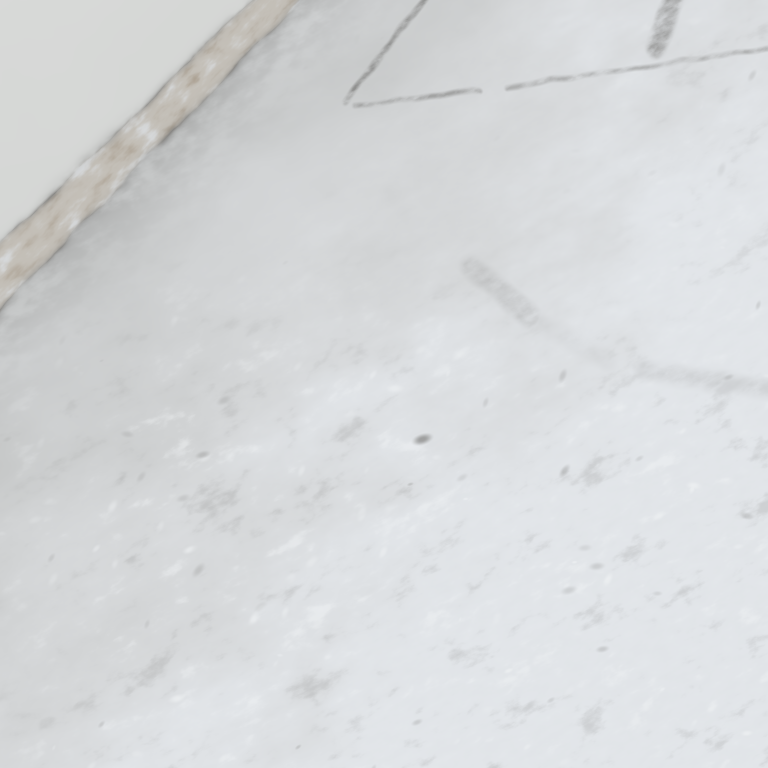
Give the GLSL for this texture, as a WebGL 1 fragment shader.

```glsl
precision highp float;
// Pale worn concrete floor with chalky scuffs, joint lines and a stained skirting board by a wall.
uniform vec2 u_resolution;

const vec3 FLOOR_LIGHT = vec3(0.885, 0.898, 0.912);
const vec3 FLOOR_MID = vec3(0.838, 0.846, 0.852);
const vec3 FLOOR_DIM = vec3(0.765, 0.772, 0.770);
const vec3 WALL = vec3(0.842, 0.848, 0.842);
const vec3 BOARD = vec3(0.765, 0.748, 0.718);
const vec3 STAIN = vec3(0.640, 0.590, 0.525);
const vec3 GRIME = vec3(0.540, 0.540, 0.535);
const vec3 CHALK = vec3(0.940, 0.950, 0.955);

vec2 hash2(vec2 p) {
  vec2 q = vec2(dot(p, vec2(127.1, 311.7)), dot(p, vec2(269.5, 183.3)));
  return fract(sin(q) * 43758.5);
}

float gradientNoise(vec2 p) {
  vec2 i = floor(p), f = fract(p);
  vec2 w = f * f * f * (f * (f * 6.0 - 15.0) + 10.0);
  vec2 e = vec2(1.0, 0.0);
  float a = dot(hash2(i) * 2.0 - 1.0, f);
  float b = dot(hash2(i + e) * 2.0 - 1.0, f - e);
  float c = dot(hash2(i + e.yx) * 2.0 - 1.0, f - e.yx);
  float d = dot(hash2(i + e.xx) * 2.0 - 1.0, f - e.xx);
  return mix(mix(a, b, w.x), mix(c, d, w.x), w.y);
}

float fbm(vec2 p) {
  float sum = 0.0, gain = 0.6;
  for (int i = 0; i < 4; i++) {
    sum += gain * gradientNoise(p);
    p = p * 2.03 + 17.3;
    gain *= 0.5;
  }
  return sum;
}

vec2 rotate(vec2 p, float angle) {
  float c = cos(angle), s = sin(angle);
  return vec2(c * p.x + s * p.y, c * p.y - s * p.x);
}

// Soft capsule from a to b
float stroke(vec2 p, vec2 a, vec2 b, float radius, float blur) {
  vec2 ab = b - a;
  float t = clamp(dot(p - a, ab) / dot(ab, ab), 0.0, 1.0);
  return 1.0 - smoothstep(radius - blur, radius + blur, length(p - a - ab * t));
}

// Soft ellipse, tilted by angle
float spot(vec2 p, vec2 radii, float angle) {
  return 1.0 - smoothstep(0.2, 1.4, length(rotate(p, angle) / radii));
}

// Sparse random specks, one candidate per grid cell
float specks(vec2 p, float cells, float size, float density, float seed) {
  vec2 q = rotate(p, 0.55) * cells;
  float cover = 0.0;
  for (int y = -1; y <= 1; y++) {
    for (int x = -1; x <= 1; x++) {
      vec2 cell = floor(q) + vec2(float(x), float(y));
      vec2 place = hash2(cell + seed), kind = hash2(cell + seed + 41.0);
      vec2 radii = size * cells * (0.4 + kind.y) * vec2(1.5, 0.75);
      float shape = spot(q - cell - place, radii, (place.x - 0.5) * 1.4);
      cover = max(cover, shape * step(kind.x, density) * (0.4 + 0.6 * place.y));
    }
  }
  return cover;
}

vec3 floorColor(vec2 p, float gap) {
  vec2 grain = rotate(p, 0.5) * vec2(1.0, 1.9);
  float cloud = fbm(grain * 4.0), patches = fbm(grain * 11.0 + 5.0);
  float fine = fbm(grain * 38.0 + 9.0);

  // Light grows towards the lower right
  float light = 0.50 + 0.72 * (p.x - 0.5) - 0.56 * (p.y - 0.5) + 0.4 * cloud + 0.2 * patches;
  vec3 color = mix(FLOOR_DIM, FLOOR_MID, smoothstep(-0.1, 0.45, light));
  color = mix(color, FLOOR_LIGHT, smoothstep(0.38, 0.75, light));
  color += 0.016 * fine;

  // Chalky and grimy patches, mostly in the lower half
  float worn = smoothstep(0.72, 0.38, p.y) * smoothstep(-0.15, 0.25, p.x);
  worn = max(worn, 0.6 * smoothstep(0.75, 0.95, p.x));
  float rough = patches + 0.6 * fine;
  color = mix(color, CHALK, 0.45 * worn * smoothstep(0.14, 0.45, rough));
  color = mix(color, GRIME, 0.22 * worn * smoothstep(0.12, 0.5, -rough));
  float cluster = worn * smoothstep(-0.15, 0.2, cloud + patches);
  color = mix(color, CHALK, 0.7 * cluster * specks(p, 26.0, 0.005, 0.34, 3.0));
  color = mix(color, GRIME, 0.3 * (0.15 + worn) * specks(p, 19.0, 0.005, 0.15, 71.0));

  // Joint lines, broken by wear
  vec2 w = p + 0.005 * vec2(gradientNoise(p * 30.0), gradientNoise(p * 30.0 + 8.0));
  float joint = stroke(w, vec2(0.56, 1.01), vec2(0.449, 0.867), 0.0035, 0.003);
  joint = max(joint, 0.75 * stroke(w, vec2(0.462, 0.862), vec2(0.625, 0.882), 0.003, 0.003));
  joint = max(joint, 0.6 * stroke(w, vec2(0.66, 0.887), vec2(1.02, 0.94), 0.003, 0.003));
  joint = max(joint, 0.75 * stroke(w, vec2(0.885, 1.02), vec2(0.854, 0.938), 0.012, 0.005));
  color = mix(color, GRIME, joint * clamp(0.6 + 1.6 * fine + 0.9 * patches, 0.1, 0.9));

  // Wide faint smear and one dark pit
  float smear = stroke(w, vec2(0.614, 0.653), vec2(0.69, 0.588), 0.013, 0.007);
  smear = max(smear, 0.4 * stroke(w, vec2(0.69, 0.588), vec2(0.79, 0.53), 0.010, 0.010));
  smear = max(smear, 0.8 * stroke(w, vec2(0.84, 0.518), vec2(1.02, 0.49), 0.011, 0.009));
  color = mix(color, GRIME, smear * clamp(0.17 + 0.45 * fine, 0.04, 0.4));
  color = mix(color, GRIME, 0.75 * spot(p - vec2(0.55, 0.428), vec2(0.012, 0.006), 0.3));

  // Dirt gathered along the skirting
  float dirt = exp(-gap * 16.0) * smoothstep(-0.35, 0.3, patches + 0.6 * fine);
  return mix(color, GRIME, 0.42 * dirt);
}

void main() {
  vec2 p = gl_FragCoord.xy / u_resolution;
  float wobble = 0.012 * gradientNoise(p * 13.0) + 0.004 * gradientNoise(p * 45.0);
  float aboveBoard = (p.y - 0.683 - 0.96 * p.x + wobble) * 0.72;
  float belowBoard = (0.598 + 1.03 * p.x - p.y + wobble) * 0.7;

  // Skirting board: streaks of stain between two dark edges
  vec2 along = rotate(p, 0.79);
  float streaks = fbm(along * vec2(20.0, 48.0));
  vec3 board = mix(BOARD, STAIN, smoothstep(0.0, 0.4, streaks) * (0.5 + 1.2 * p.x));
  board = mix(board, FLOOR_MID, smoothstep(0.0, 0.35, -streaks));
  float edge = exp(-abs(aboveBoard) * 300.0) + exp(-abs(belowBoard) * 280.0);

  vec3 color = mix(board, floorColor(p, max(belowBoard, 0.0)), smoothstep(-0.003, 0.003, belowBoard));
  vec3 wall = WALL + 0.04 * (p.y - 0.9) - 0.03 * p.x + 0.006 * fbm(p * 6.0);
  color = mix(color, wall, smoothstep(-0.003, 0.003, aboveBoard));
  color = mix(color, GRIME * 0.9, min(edge, 1.0) * clamp(0.45 + 1.2 * streaks, 0.1, 0.8));
  gl_FragColor = vec4(color, 1.0);
}
```
